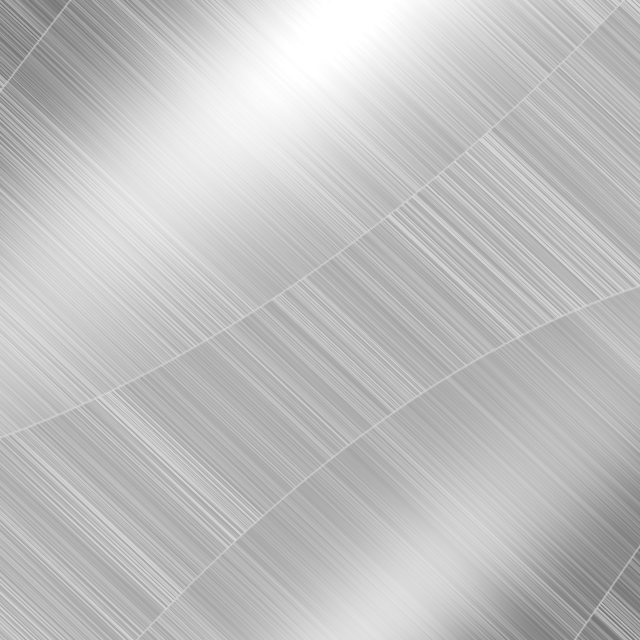
Give the GLSL for this texture, as a Shadertoy shader.

```glsl
// Brushed steel: curved overlapping plates with soft sheen and fine diagonal scratches

float hash(vec2 p) {
    vec3 q = fract(p.xyx * vec3(0.1031, 0.1030, 0.0973));
    q += dot(q, q.yzx + 33.33);
    return fract((q.x + q.y) * q.z);
}

// Smooth 1D noise; each seed gives an independent strand
float noise(float x, float seed) {
    float i = floor(x), f = fract(x);
    f = f * f * (3.0 - 2.0 * f);
    return mix(hash(vec2(i, seed)), hash(vec2(i + 1.0, seed)), f);
}

// Scratch coverage: several layers of thin lines that fade along their length
float scratches(vec2 q, float seed, float pixel) {
    float clear = 1.0;
    for (int i = 0; i < 6; i++) {
        float layer = float(i) + seed * 17.0;
        float freq = 65.0 + 37.0 * float(i);
        float y = q.y * freq + 40.0;
        float cell = floor(y);
        float rnd = hash(vec2(cell, layer + 3.0));
        float center = 0.3 + 0.4 * hash(vec2(cell, layer + 7.0));
        float halfWidth = mix(0.0005, 0.0014, hash(vec2(cell, layer + 11.0)));
        float d = abs(fract(y) - center) / freq;
        float line = clamp((halfWidth - d) / pixel + 0.5, 0.0, 1.0);
        line *= min(1.0, 2.0 * halfWidth / pixel);
        float fade = noise(q.x * 3.5 + rnd * 20.0, cell + layer * 31.0);
        clear *= 1.0 - line * rnd * smoothstep(0.05, 0.8, fade);
    }
    return 1.0 - clear;
}

// Bell-shaped sheen
float bell(float x, float width) {
    return exp(-x * x / (width * width));
}

void mainImage(out vec4 fragColor, in vec2 fragCoord) {
    vec2 p = fragCoord / iResolution.xy;
    float pixel = 1.0 / iResolution.y;

    // Signed distances to the plate edges
    float t = 1.0 - p.x;
    float upper = (p.y - 0.316 - 0.36 * p.x - 0.35 * p.x * p.x) * 0.78;
    float lower = (p.y - 0.553 + 0.33 * t + 0.475 * t * t) * 0.78;
    float cornerTop = (p.y - 0.857 - 1.3 * p.x) * 0.61;
    float cornerLow = (p.y - 1.44 * (p.x - 0.898)) * 0.57;

    // Coordinates across and along the sheen
    float s = (p.y - p.x) * 0.707;
    float a = (p.x + p.y) * 0.707;

    // Plain middle plate
    float base = 0.652 + 0.02 * noise(s * 9.0, 2.0);
    float strength = 0.78;
    float seed = 1.0;
    float glint = 0.88;

    if (cornerTop > 0.0 || cornerLow < 0.0) {
        // Dark corner plates
        base = 0.47;
        strength = 0.8;
        seed = cornerTop > 0.0 ? 4.0 : 5.0;
        glint = 0.82;
    } else if (upper > 0.0) {
        // Upper plate with the bright highlight
        float top = smoothstep(0.3, 1.1, a);
        float center = 0.34 - 0.035 * top;
        float peak = mix(0.78, 1.02, top);
        float shade = mix(0.665, 0.49, smoothstep(0.3, 0.58, s));
        base = mix(shade, peak, bell(s - center, 0.145 + 0.02 * top));
        strength = 0.5;
        seed = 2.0;
        glint = 0.96;
    } else if (lower < 0.0) {
        // Lower plate with the softer highlight
        float peak = mix(0.87, 0.70, smoothstep(0.4, 0.95, a));
        float shade = mix(0.49, 0.65, smoothstep(-0.58, -0.4, s));
        base = mix(shade, peak, bell(s + 0.395, 0.11));
        strength = 0.48;
        seed = 3.0;
        glint = 0.9;
    }

    // Scratches run down to the right, in loose clusters
    vec2 dir = vec2(0.731, -0.682);
    vec2 q = vec2(dot(p, dir), dot(p, vec2(-dir.y, dir.x)));
    float cluster = 0.45 + 0.9 * noise(q.y * 22.0, seed + 60.0);
    float scratch = min(1.0, scratches(q, seed, pixel) * cluster);
    float grain = noise(q.y * 330.0, seed + 80.0) - 0.5;
    float grey = base + 0.025 * grain;
    grey = mix(grey, max(grey, glint), scratch * strength);

    // Thin light seams along the edges
    float edge = min(min(abs(upper), abs(lower)), min(abs(cornerTop), abs(cornerLow)));
    float seam = 1.0 - smoothstep(0.0004, 0.0006 + 1.2 * pixel, edge);
    grey = mix(grey, max(grey, 0.86), 0.5 * seam);

    fragColor = vec4(vec3(clamp(grey, 0.0, 1.0)), 1.0);
}
```
